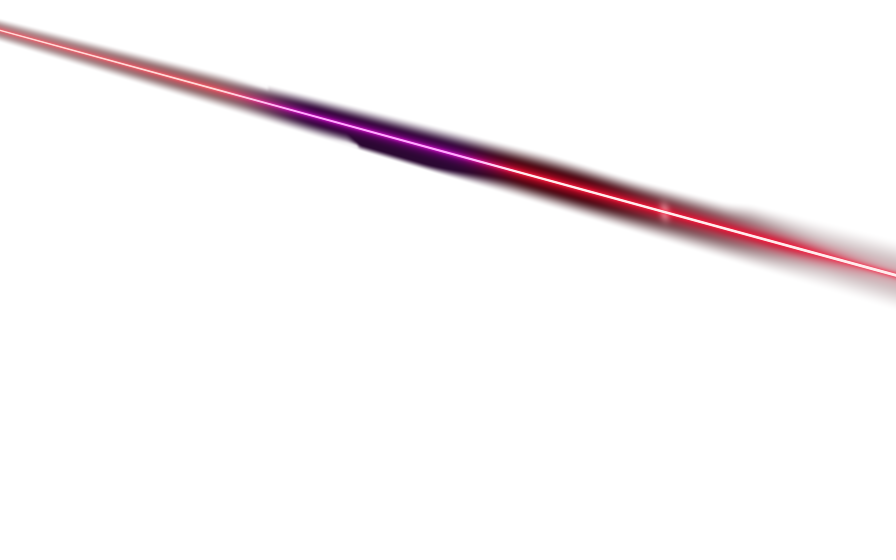
Give the GLSL for this background, as a Shadertoy shader.

```glsl
const float ASPECT = 1.6;
const float SLOPE = -0.2734;
const float START_HEIGHT = 0.9458;

// Rises over [a, b] and falls again over [c, d]
float plateau(float x, float a, float b, float c, float d) {
    return smoothstep(a, b, x) * (1.0 - smoothstep(c, d, x));
}

float gaussian(float x, float radius) {
    float r = x / radius;
    return exp(-r * r);
}

// Blends left, middle and right colours along the beam
vec3 beamColor(float u, vec3 left, vec3 middle, vec3 right) {
    vec3 color = mix(left, middle, smoothstep(0.23, 0.35, u));
    return mix(color, right, smoothstep(0.50, 0.59, u));
}

// Half width of the halo, with a step on its upper right side
float haloWidth(float u, float side) {
    float width = 0.022 + 0.042 * u;
    float narrow = plateau(u, 0.60, 0.72, 0.805, 0.845);
    return width * (1.0 - 0.14 * narrow * step(0.0, side));
}

float haloOpacity(float u) {
    float opacity = mix(0.48, 0.66, smoothstep(0.0, 0.25, u));
    opacity = mix(opacity, 0.97, smoothstep(0.26, 0.36, u));
    opacity = mix(opacity, 0.62, smoothstep(0.64, 0.80, u));
    return mix(opacity, 0.22, smoothstep(0.77, 0.93, u));
}

// Soft band whose lower edge is crisper near the middle
float haloMask(float u, float side) {
    float crisp = plateau(u, 0.385, 0.405, 0.47, 0.58) * step(side, 0.0);
    float inner = mix(0.30, 0.68, crisp);
    float width = haloWidth(u, side);
    return 1.0 - smoothstep(inner * width, width, abs(side));
}

// Pale streak that ends abruptly at its right tip
float streak(vec2 p, vec2 tip, float len, float thickness, float side) {
    float along = plateau(p.x, tip.x - len, tip.x, tip.x, tip.x + 0.008);
    return along * gaussian(side - tip.y, thickness);
}

void mainImage(out vec4 fragColor, in vec2 fragCoord) {
    vec2 p = fragCoord / iResolution.y;
    float pixel = 1.0 / iResolution.y;
    float u = fragCoord.x / iResolution.x;
    p.x = u * ASPECT;

    // Signed distance from the slanted beam, positive above
    float side = (p.y - START_HEIGHT - SLOPE * p.x) * inversesqrt(1.0 + SLOPE * SLOPE);

    // Dark halo on white
    vec3 haloColor = beamColor(u, vec3(0.32, 0.13, 0.14),
                               vec3(0.14, 0.0, 0.17), vec3(0.20, 0.0, 0.03));
    float halo = haloMask(u, side) * haloOpacity(u);
    halo *= 1.0 - 0.8 * streak(p, vec2(0.475, 0.030), 0.09, 0.006, side);
    halo *= 1.0 - 0.7 * streak(p, vec2(0.635, -0.033), 0.06, 0.005, side);
    vec3 color = mix(vec3(1.0), haloColor, halo);

    // Saturated inner glow
    vec3 glowColor = beamColor(u, vec3(0.86, 0.24, 0.31),
                               vec3(0.50, 0.0, 0.52), vec3(0.80, 0.02, 0.15));
    float glow = gaussian(side, 0.007 + 0.011 * u);
    float glowStrength = mix(0.60, 0.85, smoothstep(0.05, 0.35, u));
    glowStrength *= 1.0 - 0.75 * smoothstep(0.86, 1.0, u);
    color = mix(color, glowColor, glow * glowStrength);

    // Small flare on the beam
    vec2 flare = vec2(p.x - 1.187, side);
    float spark = gaussian(length(flare * vec2(1.3, 0.8)), 0.012);
    color = mix(color, vec3(1.0, 0.78, 0.80), 0.6 * spark);

    // Bright core with a coloured fringe
    vec3 fringeColor = beamColor(u, vec3(1.0, 0.45, 0.48),
                                 vec3(0.85, 0.10, 0.80), vec3(1.0, 0.15, 0.28));
    vec3 coreColor = beamColor(u, vec3(1.0, 0.86, 0.85),
                               vec3(1.0, 0.66, 1.0), vec3(1.0, 0.93, 0.93));
    float radius = 0.0012 + 0.0014 * u;
    color = mix(color, fringeColor, 0.75 * gaussian(side, radius * 2.4));
    float core = 1.0 - smoothstep(radius - 0.6 * pixel, radius + 0.6 * pixel, abs(side));
    color = mix(color, coreColor, core);

    fragColor = vec4(color, 1.0);
}
```
